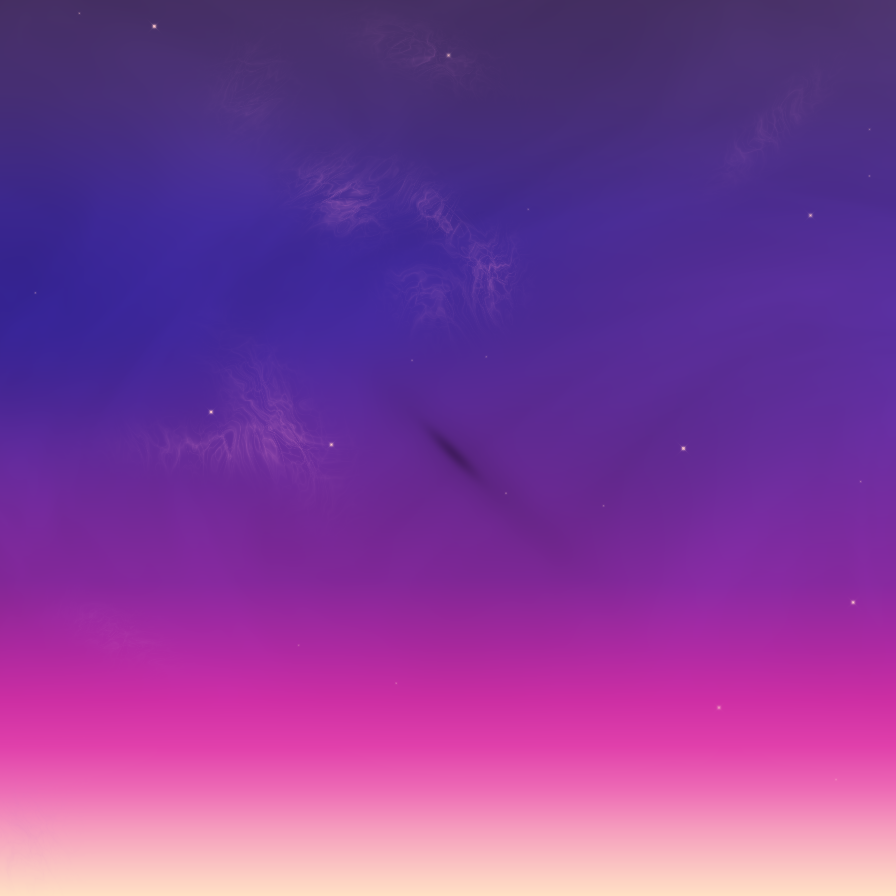
This background is drawn by a three.js fragment shader. Its source:

```glsl
// Twilight sky: a vertical ramp from cream and pink up through violet to dusky plum.
// Layered sines shape soft clouds, warped cellular borders draw glowing wisps,
// and hashed cells scatter a few small cross-shaped stars.
varying vec2 vUv;

const vec3 DEEP_BLUE = vec3(0.18, 0.13, 0.57);
const vec3 VIOLET = vec3(0.40, 0.20, 0.65);
const vec3 WISP_PINK = vec3(0.80, 0.46, 0.76);
const vec3 STAR_PEACH = vec3(1.0, 0.78, 0.80);

vec2 hash2(vec2 p) {
  vec2 q = vec2(dot(p, vec2(127.1, 311.7)), dot(p, vec2(269.5, 183.3)));
  return fract(sin(q) * 43758.5);
}

// Moves a colour towards the next stop of a ramp.
vec3 stop(vec3 color, vec3 next, float from, float to, float t) {
  return mix(color, next, clamp((t - from) / (to - from), 0.0, 1.0));
}

vec3 skyRamp(float h) {
  vec3 c = vec3(1.0, 0.88, 0.77);
  c = stop(c, vec3(0.98, 0.76, 0.76), 0.0, 0.036, h);
  c = stop(c, vec3(0.96, 0.60, 0.74), 0.036, 0.078, h);
  c = stop(c, vec3(0.93, 0.42, 0.71), 0.078, 0.118, h);
  c = stop(c, vec3(0.88, 0.25, 0.67), 0.118, 0.167, h);
  c = stop(c, vec3(0.80, 0.18, 0.64), 0.167, 0.22, h);
  c = stop(c, vec3(0.68, 0.16, 0.63), 0.22, 0.275, h);
  c = stop(c, vec3(0.53, 0.16, 0.62), 0.275, 0.35, h);
  c = stop(c, vec3(0.43, 0.17, 0.61), 0.35, 0.48, h);
  c = stop(c, vec3(0.31, 0.17, 0.60), 0.48, 0.63, h);
  c = stop(c, vec3(0.27, 0.17, 0.56), 0.63, 0.76, h);
  c = stop(c, vec3(0.29, 0.19, 0.47), 0.76, 0.89, h);
  return stop(c, vec3(0.28, 0.19, 0.40), 0.89, 1.0, h);
}

// Layered sines, each octave bent by the one before it; about -0.5 to 0.5.
float clouds(vec2 p) {
  float sum = 0.0;
  float weight = 0.5;
  for (int i = 0; i < 6; i++) {
    p = mat2(0.8, 0.6, -0.6, 0.8) * p * 1.7 + 0.7 * sin(p.yx * 1.3 + float(i));
    sum += weight * sin(p.x) * sin(p.y);
    weight *= 0.58;
  }
  return sum;
}

// Difference of the two nearest cell distances: zero on the cell borders.
float cellBorder(vec2 p) {
  vec2 cell = floor(p);
  float nearest = 8.0;
  float second = 8.0;
  for (int y = -1; y <= 1; y++) {
    for (int x = -1; x <= 1; x++) {
      vec2 id = cell + vec2(float(x), float(y));
      float d = length(id + hash2(id) - p);
      second = min(second, max(nearest, d));
      nearest = min(nearest, d);
    }
  }
  return second - nearest;
}

// Fine glowing threads along warped cell borders.
float filaments(vec2 p) {
  vec2 bend = vec2(clouds(p * 9.0), clouds(p * 9.0 + 4.7));
  vec2 q = p * 13.0 + bend * 1.5;
  float sum = 0.0;
  float weight = 0.6;
  for (int i = 0; i < 3; i++) {
    sum += weight * exp(-9.0 * cellBorder(q));
    q = q * 2.03 + bend * 1.2 + 3.1;
    weight *= 0.75;
  }
  return sum;
}

// Soft ellipse, turned by an angle in radians.
float blob(vec2 p, vec2 center, vec2 size, float angle) {
  vec2 d = p - center;
  float c = cos(angle);
  float s = sin(angle);
  d = vec2(c * d.x + s * d.y, c * d.y - s * d.x) / size;
  return exp(-dot(d, d));
}

float wispMask(vec2 p) {
  float m = blob(p, vec2(0.385, 0.775), vec2(0.045, 0.035), -0.6);
  m += 0.8 * blob(p, vec2(0.495, 0.755), vec2(0.065, 0.022), -0.8);
  m += 0.9 * blob(p, vec2(0.55, 0.69), vec2(0.025, 0.038), -0.3);
  m += 0.6 * blob(p, vec2(0.48, 0.665), vec2(0.035, 0.03), 0.0);
  m += 0.9 * blob(p, vec2(0.25, 0.505), vec2(0.085, 0.022), 0.0);
  m += 0.8 * blob(p, vec2(0.31, 0.53), vec2(0.075, 0.035), -1.0);
  m += 0.35 * blob(p, vec2(0.285, 0.895), vec2(0.035, 0.05), 0.0);
  m += 0.45 * blob(p, vec2(0.47, 0.945), vec2(0.065, 0.025), -0.3);
  m += 0.45 * blob(p, vec2(0.865, 0.855), vec2(0.07, 0.018), 0.75);
  m += 0.4 * blob(p, vec2(0.14, 0.285), vec2(0.06, 0.022), -0.5);
  return m + 0.3 * blob(p, vec2(0.03, 0.08), vec2(0.05, 0.06), 0.0);
}

// One star per chosen cell: a round core with short diagonal rays.
float stars(vec2 p, float cells, float share, float radius) {
  vec2 id = floor(p * cells);
  vec2 pick = hash2(id + 17.0);
  vec2 d = abs(p - (id + 0.2 + 0.6 * hash2(id)) / cells) / radius;
  float core = exp(-2.0 * dot(d, d));
  float rays = exp(-4.0 * abs(d.x - d.y) - 0.8 * (d.x + d.y));
  return step(pick.x, share) * (0.5 + 0.5 * pick.y) * (core + 0.5 * rays);
}

void main() {
  vec2 p = vUv;
  float cloud = clouds(p * 3.5);
  vec3 color = skyRamp(p.y + 0.012 * cloud * smoothstep(0.1, 0.4, p.y));

  // Blue depth on the left and centre, violet haze on the right.
  float blue = blob(p, vec2(0.02, 0.66), vec2(0.32, 0.14), 0.0);
  blue += 0.5 * blob(p, vec2(0.46, 0.70), vec2(0.18, 0.09), 0.0);
  color = mix(color, DEEP_BLUE, min(0.75 * blue, 0.85));
  color = mix(color, VIOLET, 0.6 * blob(p, vec2(0.85, 0.62), vec2(0.30, 0.16), 0.4));
  color *= 1.0 + 0.13 * cloud * smoothstep(0.12, 0.45, p.y);

  // Dark slanted lane.
  float lane = 0.25 * blob(p, vec2(0.505, 0.495), vec2(0.035, 0.007), -0.78);
  lane += 0.09 * blob(p, vec2(0.53, 0.475), vec2(0.13, 0.025), -0.75);
  color *= 1.0 - lane;

  // Wisps with a faint halo, then stars.
  float mask = wispMask(p + 0.02 * vec2(cloud, -cloud));
  color = mix(color, WISP_PINK, min(mask * (0.03 + 0.36 * filaments(p)), 0.6));
  float light = stars(p, 7.0, 0.16, 0.0028) + 0.35 * stars(p, 19.0, 0.05, 0.0015);
  color = mix(color, STAR_PEACH, min(light, 1.0));
  gl_FragColor = vec4(color, 1.0);
}
```
